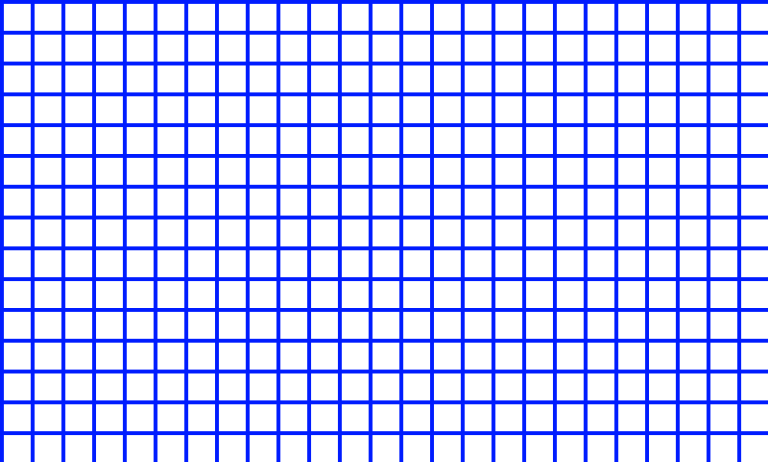
This pattern is drawn by a WebGL 1 fragment shader. Its source:

```glsl
precision highp float;

uniform vec2 u_resolution;

const vec2 CELLS = vec2(25.0, 15.0);       // whole repeats across and down
const float LINE_WIDTH = 0.126;            // share of one cell
const vec3 PAPER_COLOR = vec3(1.0);
const vec3 LINE_COLOR = vec3(0.0, 0.11, 1.0);

// Coverage of the vertical (x) and horizontal (y) lines, smoothed over one pixel
vec2 lineCoverage(vec2 cellPos, vec2 pixelSize) {
  float halfWidth = 0.5 * LINE_WIDTH;
  // Each line starts at its cell's left or top edge; fract wraps the distance
  vec2 distToCenter = abs(fract(cellPos - halfWidth + 0.5) - 0.5);
  return clamp((halfWidth - distToCenter) / pixelSize + 0.5, 0.0, 1.0);
}

void main() {
  vec2 uv = gl_FragCoord.xy / u_resolution;
  uv.y = 1.0 - uv.y;                       // count rows from the top

  vec2 lines = lineCoverage(uv * CELLS, CELLS / u_resolution);

  // Union of both line directions
  float ink = 1.0 - (1.0 - lines.x) * (1.0 - lines.y);
  gl_FragColor = vec4(mix(PAPER_COLOR, LINE_COLOR, ink), 1.0);
}
```
